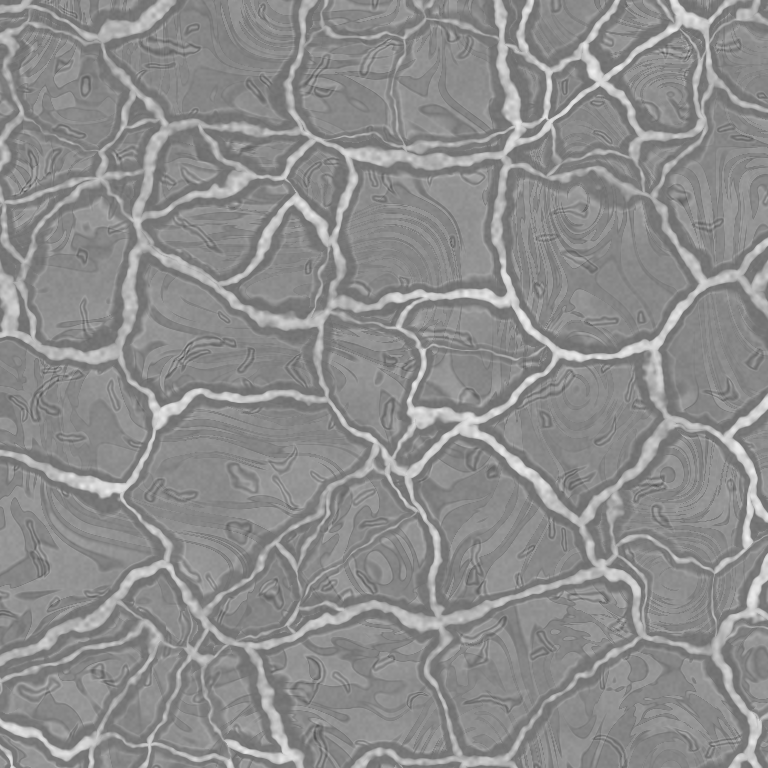
This texture is drawn by a WebGL 2 fragment shader. Its source:

```glsl
#version 300 es
precision highp float;
// Grey cracked ground: two levels of cellular noise give pale cracks with dark
// halos; layered sines and value noise bend them. The plates between are filled
// with streaky mottling, short outlined flecks and fine grain.

uniform vec2 u_resolution;
out vec4 fragColor;

const float PLATE_SCALE = 5.0;     // main plates across the canvas
const float SPLIT_SCALE = 7.6;     // cells that subdivide some plates
const float SPLIT_SHARE = 0.5;     // share of plates that are subdivided
const vec2  MAIN_HALF = vec2(0.0036, 0.0084);  // crack half width, min and max
const vec2  SPLIT_HALF = vec2(0.0010, 0.0062);
const float HALO_WIDTH = 0.0100;
const float EDGE_BLUR = 0.0015;
const float PLATE_TONE = 0.525;
const float HALO_TONE = 0.445;
const float CRACK_TONE = 0.635;
const vec2  STREAK_FREQ = vec2(27.0, 54.0);
const float GRAIN = 0.055;

float hash(vec2 p) {
  vec3 q = fract(p.xyx * 0.1031);
  q += dot(q, q.yzx + 33.33);
  return fract((q.x + q.y) * q.z);
}

vec2 hash2(vec2 p) { return vec2(hash(p + 17.3), hash(p + 71.9)); }

float noise(vec2 p) {
  vec2 i = floor(p), f = fract(p);
  f = f * f * (3.0 - 2.0 * f);
  return mix(mix(hash(i), hash(i + vec2(1, 0)), f.x),
             mix(hash(i + vec2(0, 1)), hash(i + vec2(1, 1)), f.x), f.y);
}

vec2 noise2(vec2 p) { return vec2(noise(p), noise(p + 43.7)) - 0.5; }

mat2 rotation(float a) { return mat2(cos(a), sin(a), -sin(a), cos(a)); }

float ridge(float x, float width) { return exp(-x * x / (width * width)); }

// Bends straight cell borders into wandering, slightly ragged cracks
vec2 wander(vec2 p) {
  vec2 bend = 0.012 * sin(p.yx * vec2(17.0, 21.0) + 2.0 * sin(p * 11.0));
  return p + bend + 0.034 * noise2(p * 17.0) + 0.011 * noise2(p * 48.0)
           + 0.0035 * noise2(p * 130.0);
}

// Cellular cracks: x = distance outside the crack, y = its half width, zw = cell
vec4 cracks(vec2 p, float scale, vec2 halfRange) {
  vec2 q = p * scale, base = floor(q), cell = base, toSeed = vec2(0);
  float nearest = 1e3;
  for (int j = -1; j <= 1; j++)
  for (int i = -1; i <= 1; i++) {
    vec2 c = base + vec2(i, j);
    vec2 r = c + 0.08 + 0.84 * hash2(c) - q;
    if (dot(r, r) < nearest) { nearest = dot(r, r); toSeed = r; cell = c; }
  }
  vec2 best = vec2(1e3, 0);
  for (int j = -2; j <= 2; j++)
  for (int i = -2; i <= 2; i++) {
    if (i == 0 && j == 0) continue;
    vec2 c = cell + vec2(i, j);
    vec2 r = c + 0.08 + 0.84 * hash2(c) - q;
    float d = dot(0.5 * (toSeed + r), normalize(r - toSeed)) / scale;
    float w = mix(halfRange.x, halfRange.y, hash((c + cell) * 1.7 + 5.0));
    if (d - w < best.x) best = vec2(d - w, w);
  }
  return vec4(best, cell);
}

// Distance to scattered, slightly curved strokes
float strokes(vec2 p, float freq, float share, float halfWidth) {
  vec2 q = p * freq, base = floor(q);
  float d = 1e3;
  for (int j = -1; j <= 1; j++)
  for (int i = -1; i <= 1; i++) {
    vec2 c = base + vec2(i, j), h = hash2(c + 9.0);
    if (hash(c + 31.0) > share) continue;
    vec2 r = rotation(6.2832 * h.x) * (q - c - hash2(c));
    r.y += (h.y - 0.5) * 2.0 * r.x * r.x;
    float len = mix(0.06, 0.42, h.y);
    d = min(d, length(vec2(max(abs(r.x) - len, 0.0), r.y)) / freq);
  }
  return d - halfWidth;
}

// Pale core, dark outline and thin light rim of a stroke
float fleck(float d) {
  return 0.055 * smoothstep(0.001, -0.001, d) - 0.085 * ridge(d - 0.0026, 0.0018)
       + 0.04 * ridge(d - 0.0062, 0.0014);
}

void main() {
  vec2 p = gl_FragCoord.xy / u_resolution.y;
  float blur = max(EDGE_BLUR, 0.7 / u_resolution.y);
  vec2 bent = wander(p);

  // Crack network
  vec4 plate = cracks(bent + 3.0, PLATE_SCALE, MAIN_HALF);
  vec4 split = cracks(bent + 8.4, SPLIT_SCALE, SPLIT_HALF);
  vec2 crack = plate.xy;
  if (hash(plate.zw + 2.0) < SPLIT_SHARE && split.x < crack.x) crack = split.xy;
  float gap = crack.x + 0.0028 * (noise(p * 60.0) - 0.5);
  float strength = smoothstep(0.0, MAIN_HALF.y * 0.7, crack.y);

  // Streaky mottling, turned differently in each plate
  vec2 s = rotation(6.2832 * hash(plate.zw + 6.0) + 1.5 * noise(p * 8.0)) * p * STREAK_FREQ;
  float n = noise(s + 2.4 * noise2(s * 0.7 + 5.0));
  float busy = 0.4 + 0.6 * smoothstep(0.25, 0.65, noise(p * 11.0 + 4.0));
  float tone = PLATE_TONE + 0.025 * (noise(p * 20.0) - 0.5);
  tone += busy * (0.055 * smoothstep(0.48, 0.64, n) + 0.045 * ridge(n - 0.55, 0.045)
                  - 0.05 * ridge(n - 0.43, 0.05));

  // Flecks, fine and coarse
  tone += fleck(strokes(bent, 21.0, 0.42, 0.0012));
  tone += 1.1 * fleck(strokes(bent + 4.0, 11.0, 0.28, 0.0022));

  // Halo, rim and core of the cracks
  float reach = HALO_WIDTH * mix(0.55, 1.0, strength);
  float halo = smoothstep(reach + 0.0025, reach - 0.0025, gap);
  tone += 0.045 * ridge(gap - reach - 0.0035, 0.0017);
  tone = mix(tone, HALO_TONE + 0.02 * n, halo * mix(0.55, 0.95, strength));
  float depth = smoothstep(0.0, 0.0045, -gap);
  float glow = smoothstep(0.35, 0.8, noise(p * 7.0 + 12.0));
  float core = CRACK_TONE + 0.09 * depth + 0.12 * glow * strength
             + 0.16 * (noise(p * 150.0) - 0.5);
  tone = mix(tone, core, smoothstep(blur, -blur, gap));

  // Fine grain
  tone += GRAIN * (0.6 * noise(p * 270.0) + 0.4 * noise(p * 140.0 + 7.0) - 0.5);
  fragColor = vec4(vec3(tone), 1.0);
}
```
